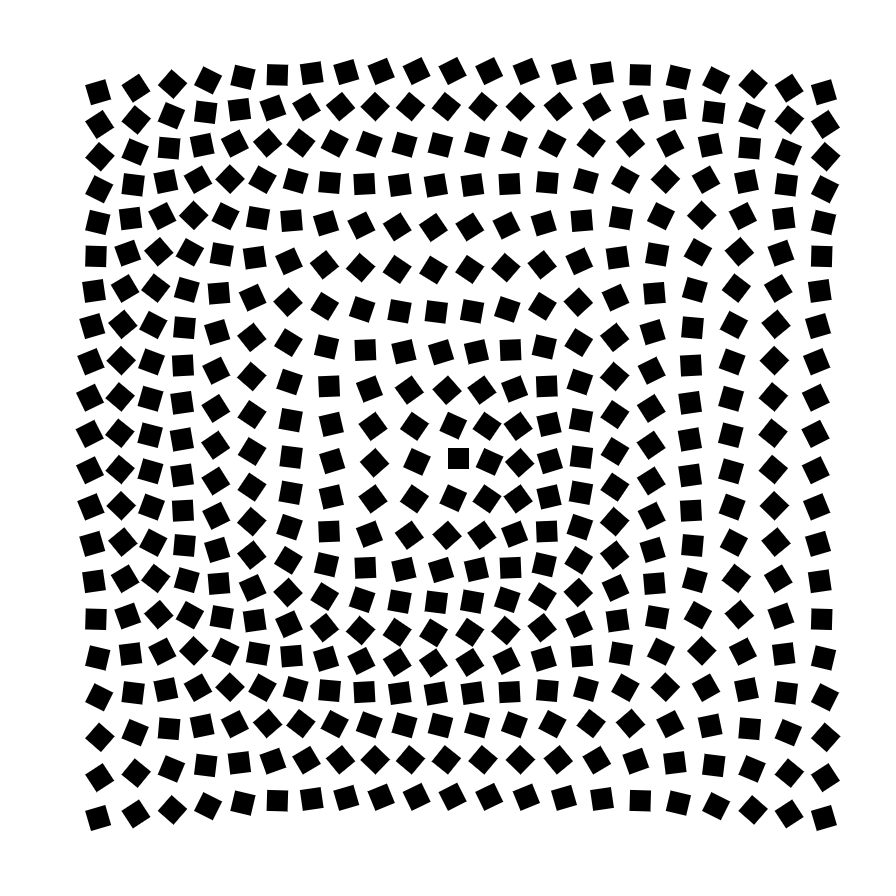
Write a WebGL 1 fragment shader that draws this pattern.

```glsl
precision highp float;
// Draws a 21 by 21 grid of black squares, each swung about its grid point by its distance from the centre.
uniform vec2 u_resolution;

// Signed distance to a square with one corner at the pivot, turned by an angle.
float swungSquare(vec2 p, float angle, float side) {
  float c = cos(angle), s = sin(angle);
  vec2 local = vec2(c * p.x + s * p.y, c * p.y - s * p.x);
  vec2 edge = abs(local - 0.5 * side) - 0.5 * side;
  return max(edge.x, edge.y);
}

void main() {
  float extent = min(u_resolution.x, u_resolution.y);
  float pixel = 1.0 / extent;

  // Centred coordinates with y pointing down.
  vec2 p = (gl_FragCoord.xy - 0.5 * u_resolution) / extent;
  p.y = -p.y;

  float spacing = 0.0405;
  vec2 nearest = floor(p / spacing + 0.5);
  float dist = 1.0;

  // Swung squares reach into neighbouring cells.
  for (int j = -1; j <= 1; j++) {
    for (int i = -1; i <= 1; i++) {
      vec2 cell = nearest + vec2(float(i), float(j));
      if (max(abs(cell.x), abs(cell.y)) < 10.5) {
        vec2 pivot = cell * spacing;
        float angle = radians(600.0 * length(pivot));
        dist = min(dist, swungSquare(p - pivot, angle, 0.02344));
      }
    }
  }

  // Black ink on white paper with a one-pixel soft edge.
  float ink = clamp(0.5 - dist / pixel, 0.0, 1.0);
  gl_FragColor = vec4(vec3(1.0 - ink), 1.0);
}
```
